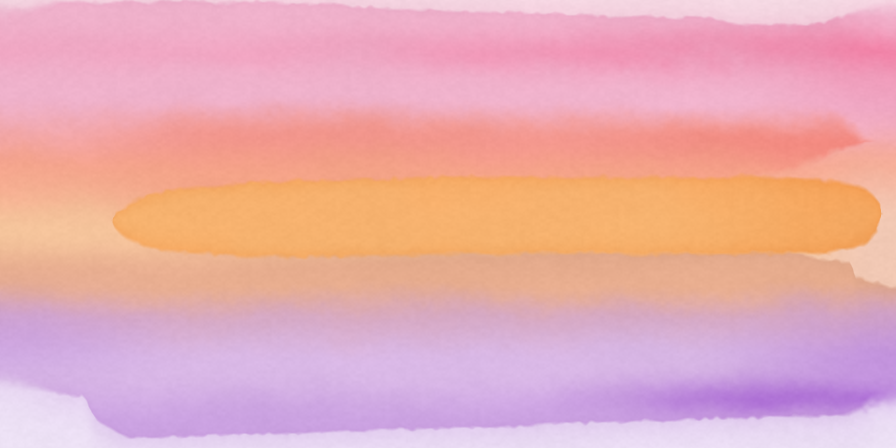
Give the GLSL for this background, as a Shadertoy shader.

```glsl
const vec3 PINK   = vec3(0.94, 0.70, 0.80);
const vec3 ROSE   = vec3(0.94, 0.48, 0.63);
const vec3 CORAL  = vec3(0.95, 0.58, 0.54);
const vec3 SALMON = vec3(0.96, 0.64, 0.53);
const vec3 PEACH  = vec3(0.96, 0.77, 0.61);
const vec3 ORANGE = vec3(0.97, 0.70, 0.43);
const vec3 AMBER  = vec3(0.94, 0.58, 0.27);
const vec3 TAN    = vec3(0.91, 0.68, 0.56);
const vec3 MAUVE  = vec3(0.84, 0.66, 0.76);
const vec3 LILAC  = vec3(0.85, 0.72, 0.90);
const vec3 VIOLET = vec3(0.78, 0.61, 0.88);
const vec3 PURPLE = vec3(0.64, 0.37, 0.82);

float hash(vec2 p) {
    return fract(sin(dot(p, vec2(127.1, 311.7))) * 43758.5453);
}

float noise(vec2 p) {
    vec2 i = floor(p), f = fract(p);
    f = f * f * (3.0 - 2.0 * f);
    return mix(mix(hash(i), hash(i + vec2(1, 0)), f.x),
               mix(hash(i + vec2(0, 1)), hash(i + vec2(1, 1)), f.x), f.y);
}

float fbm(vec2 p) {
    float sum = 0.0, amp = 0.5;
    for (int i = 0; i < 5; i++) {
        sum += amp * noise(p);
        p = mat2(1.6, 1.2, -1.2, 1.6) * p + 7.3;
        amp *= 0.5;
    }
    return sum;
}

float fall(float a, float b, float v) { return 1.0 - smoothstep(a, b, v); }

float cover(float d, float soft) { return smoothstep(-soft, soft, d); }

// Pigment gathered just inside a wet edge
float rim(float d, float width) { return exp(-max(d, 0.0) / width); }

float bump(float v, float centre, float width) {
    float t = (v - centre) / width;
    return exp(-t * t);
}

// Signed heights of the outer wash below its top and above its bottom
float topEdge(vec2 p) {
    float y = 0.995 - 0.02 * fall(0.0, 0.16, p.x) - 0.035 * smoothstep(0.4, 1.6, p.x)
            - 0.014 * smoothstep(1.58, 1.64, p.x) + 0.03 * smoothstep(1.8, 1.97, p.x);
    return y - p.y;
}

float bottomEdge(vec2 p) {
    float y = 0.012 + 0.033 * p.x + 0.04 * fall(0.0, 0.18, p.x) + 0.05 * fall(0.18, 0.22, p.x)
            + 0.05 * fall(0.19, 0.30, p.x) + 0.035 * smoothstep(1.88, 2.0, p.x);
    return p.y - y;
}

// Long stroke with a slender left end and a blunt right end
float stroke(vec2 p) {
    float t = (p.x - 1.112) / 0.859;
    float power = t < 0.0 ? 6.0 : 12.0;
    float halfHeight = 0.086 * sqrt(max(1.0 - pow(abs(t), power), 0.0));
    float centre = mix(0.507, 0.519, smoothstep(0.25, 1.2, p.x));
    return halfHeight - abs(p.y - centre) - max(abs(t) - 1.0, 0.0);
}

vec3 upperWash(vec2 p, vec2 q, float cloud) {
    float right = smoothstep(1.7, 1.95, p.x);
    vec3 c = mix(PINK, SALMON, 0.9 * fall(0.62, 0.77, q.y));
    c = mix(c, mix(PEACH, vec3(0.95, 0.79, 0.71), right), fall(0.49, 0.65 + 0.05 * right, q.y));
    float bloom = mix(0.20, 0.42, smoothstep(0.4, 1.3, p.x)) + 0.35 * bump(p.x, 1.78, 0.35);
    c = mix(c, ROSE, bloom * bump(q.y, 0.888, 0.047) * (0.5 + cloud));
    c = mix(c, ROSE, 0.35 * smoothstep(1.6, 2.0, p.x) * bump(p.y, 0.83, 0.1));

    // Coral band, tapering to a point on the right
    float rise = q.y - 0.693;
    float end = 1.935 - (rise > 0.0 ? 1.14 : -3.0) * rise - p.x;
    float band = fall(0.69, 0.785, q.y) * smoothstep(0.46, 0.62, q.y + 0.05 * smoothstep(0.2, 0.5, p.x));
    band *= cover(end, 0.03) * mix(0.25, 0.92, smoothstep(0.05, 0.55, p.x));
    vec3 coral = mix(SALMON, CORAL, smoothstep(0.60, 0.70, q.y));
    coral = mix(coral, vec3(0.94, 0.48, 0.44), 0.6 * smoothstep(1.2, 1.9, p.x) * bump(q.y, 0.69, 0.05));
    return mix(c, coral, band);
}

vec3 lowerWash(vec2 p, vec2 q, float cloud) {
    vec3 c = mix(TAN, MAUVE, fall(0.28, 0.37, q.y));
    c = mix(c, LILAC, fall(0.19, 0.31, q.y));
    c = mix(c, VIOLET, 0.75 * fall(0.05, 0.18, q.y));
    c = mix(c, VIOLET, 0.6 * fall(0.0, 0.5, p.x) * bump(p.y, 0.25, 0.08));
    c = mix(c, PURPLE, 0.4 * smoothstep(1.5, 2.0, p.x) * bump(q.y, 0.19, 0.08));
    float bloom = bump(p.x, 1.75, 0.36) * bump(q.y, 0.11, 0.038);
    return mix(c, PURPLE, bloom * (0.25 + cloud));
}

void mainImage(out vec4 fragColor, in vec2 fragCoord) {
    vec2 p = fragCoord / iResolution.y;
    p.x *= 2.0 * iResolution.y / iResolution.x;
    float cloud = fbm(p * vec2(5.0, 9.0));
    float fray = 0.014 * (fbm(p * 18.0) - 0.5) + 0.007 * (noise(p * 75.0) - 0.5);
    vec2 edgeP = p + vec2(-fray, fray);
    vec2 q = p + vec2(0.0, 0.045 * (cloud - 0.5) + fray);

    // Broad washes meeting at an edge that sharpens to the right
    float tanTop = 0.435 - 0.02 * smoothstep(1.75, 1.9, p.x)
                 - 0.035 * smoothstep(1.895, 1.912, p.x) - 0.02 * smoothstep(1.9, 2.0, p.x);
    float tanD = tanTop - edgeP.y;
    float tanSoft = mix(0.05, 0.006, smoothstep(0.3, 1.5, p.x));
    vec3 wash = mix(upperWash(p, q, cloud), lowerWash(p, q, cloud), cover(tanD, tanSoft));
    wash *= 1.0 - 0.04 * rim(tanD, 0.02) * cover(tanD, 0.006) * smoothstep(0.3, 1.0, p.x);

    // Pale paper, tinted where pigment bleeds past the outer edge
    float outer = min(topEdge(edgeP), bottomEdge(edgeP));
    wash *= 1.0 - vec3(0.02, 0.04, 0.02) * rim(outer, 0.008);
    vec3 paper = mix(vec3(0.94, 0.90, 0.97), vec3(0.97, 0.88, 0.91), smoothstep(0.2, 0.8, p.y));
    paper = mix(paper, wash, 0.35 * rim(-outer, 0.05));
    float ends = max(fall(0.0, 0.16, p.x), smoothstep(1.85, 2.0, p.x));
    vec3 color = mix(paper, wash, cover(outer, 0.005 + 0.02 * ends));

    // Orange stroke with darker rim and right end
    float d = stroke(edgeP);
    float depth = 0.45 * rim(d, 0.018) + 0.4 * smoothstep(1.4, 1.95, p.x) + 0.35 * (cloud - 0.5);
    vec3 paint = mix(ORANGE, AMBER, clamp(depth, 0.0, 1.0));
    color = mix(color, paint, 0.95 * cover(d, 0.007));

    // Mottled pigment and paper grain
    float grain = 0.6 * noise(p * vec2(90.0, 130.0)) + 0.4 * noise(p * 230.0) - 0.5;
    color += 0.026 * grain + 0.03 * (cloud - 0.48);
    fragColor = vec4(clamp(color, 0.0, 1.0), 1.0);
}
```
